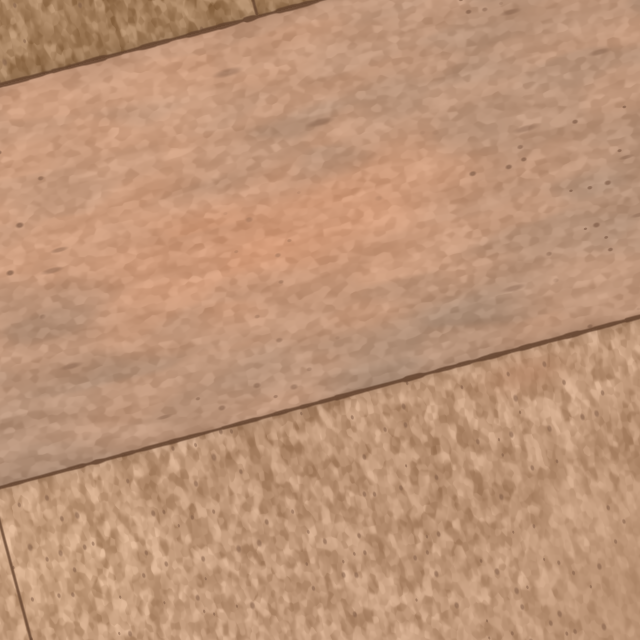
Reproduce this texture procedurally as a WebGL 1 fragment shader.

```glsl
precision highp float;
// Tilted sandstone paving: a smooth streaked pink slab between two rough grainy ones.
uniform vec2 u_resolution;

const float TILT = 0.261;
const float ROW_HEIGHT = 0.607;
const float ROW_START = 0.230;
const float SLAB_LENGTH = 2.0;

const vec3 PINK = vec3(0.800, 0.615, 0.495);
const vec3 ORANGE = vec3(0.850, 0.600, 0.455);
const vec3 GREY = vec3(0.655, 0.540, 0.455);
const vec3 SAND = vec3(0.735, 0.580, 0.460);
const vec3 SHADED_SAND = vec3(0.635, 0.490, 0.355);
const vec3 PIT = vec3(0.480, 0.345, 0.265);
const vec3 JOINT = vec3(0.385, 0.260, 0.180);

vec2 hash2(vec2 cell) {
  vec2 q = vec2(dot(cell, vec2(127.1, 311.7)), dot(cell, vec2(269.5, 183.3)));
  return fract(sin(q) * 43758.55);
}

// Smooth cellular noise: cell values blended by distance, about -0.5 to 0.5.
float mottle(vec2 p) {
  vec2 base = floor(p);
  float total = 0.0;
  float weights = 0.0;
  for (int j = -1; j <= 1; j++) {
    for (int i = -1; i <= 1; i++) {
      vec2 cell = base + vec2(float(i), float(j));
      vec2 offset = cell + hash2(cell) - p;
      float weight = exp(-7.0 * dot(offset, offset));
      total += weight * hash2(cell + 57.3).x;
      weights += weight;
    }
  }
  return total / weights - 0.5;
}

// Sparse soft spots, kept only in a share of the cells.
float spots(vec2 p, float share) {
  vec2 cell = floor(p);
  vec2 rnd = hash2(cell + 19.7);
  vec2 center = 0.3 + 0.4 * hash2(cell);
  float radius = mix(0.12, 0.28, rnd.y);
  float kept = step(rnd.x, share);
  return kept * (1.0 - smoothstep(radius * 0.3, radius, length(fract(p) - center)));
}

float glow(vec2 p, vec2 center, vec2 size) {
  vec2 q = (p - center) / size;
  return exp(-dot(q, q));
}

float seam(float dist, float halfWidth, float soft) {
  return 1.0 - smoothstep(halfWidth - soft, halfWidth + soft, dist);
}

// Smooth slab: long streaks, grey clouds and scattered pits.
vec3 smoothStone(vec2 uv, float height) {
  float clouds = mottle(uv * vec2(3.5, 9.0)) + 0.6 * mottle(uv * vec2(9.0, 26.0) + 4.0);
  float streaks = mottle(uv * vec2(14.0, 60.0) + 9.0);
  float grain = mottle(uv * vec2(75.0, 110.0));
  float lowEdge = 1.0 - smoothstep(0.0, 0.55, height);
  vec3 color = mix(PINK, GREY, clamp(0.22 + 0.75 * clouds + 0.32 * lowEdge, 0.0, 0.9));
  color = mix(color, ORANGE, 0.6 * glow(uv, vec2(0.56, 0.50), vec2(0.30, 0.09)));
  color += 0.055 * streaks + 0.085 * grain;
  float cluster = smoothstep(-0.15, 0.25, mottle(uv * 5.0 + 31.0));
  float pits = spots(uv * vec2(34.0, 48.0), 0.12) * cluster;
  float scratches = spots(uv * vec2(9.0, 34.0) + 0.4, 0.06);
  return mix(color, PIT, max(0.65 * pits, 0.38 * scratches));
}

// Rough slab: upright chipped grain with pale flecks and dark hollows.
vec3 roughStone(vec2 uv, vec3 tone) {
  float clouds = mottle(uv * vec2(5.0, 7.0) + 12.0);
  float chips = mottle(uv * vec2(88.0, 48.0));
  float grain = mottle(uv * vec2(140.0, 95.0) + 5.0);
  float worn = glow(uv, vec2(1.05, -0.18), vec2(0.28, 0.22));
  vec3 color = tone + 0.07 * clouds;
  color += (0.17 * chips + 0.11 * grain) * (1.0 - 0.55 * worn);
  color += vec3(0.04, 0.04, 0.03) * glow(uv, vec2(0.12, 0.08), vec2(0.18, 0.16));
  color = mix(color, vec3(0.69, 0.50, 0.38), 0.6 * glow(uv, vec2(0.90, 0.19), vec2(0.06, 0.025)));
  float hollows = spots(uv * vec2(52.0, 34.0), 0.16);
  return mix(color, PIT, 0.5 * hollows);
}

void main() {
  vec2 p = gl_FragCoord.xy / u_resolution;
  float pixel = 1.0 / min(u_resolution.x, u_resolution.y);
  float c = cos(TILT);
  float s = sin(TILT);
  vec2 uv = vec2(c * p.x + s * p.y, c * p.y - s * p.x);

  // Slab layout: odd rows are rough, even rows are smooth.
  float rowPos = (uv.y - ROW_START) / ROW_HEIGHT;
  float row = floor(rowPos);
  float rough = mod(row, 2.0);
  float shift = 0.3435 + 0.2965 * row + 0.5 * SLAB_LENGTH * (1.0 - rough);
  float slabPos = (uv.x - shift) / SLAB_LENGTH;

  vec3 tone = mix(SAND, SHADED_SAND, step(0.0, row));
  vec3 color = rough > 0.5 ? roughStone(uv, tone) : smoothStone(uv, fract(rowPos) * ROW_HEIGHT);

  // Joints: ragged along the rows, thin and straight between slab ends.
  float rowDist = abs(fract(rowPos + 0.5) - 0.5) * ROW_HEIGHT;
  float endDist = abs(fract(slabPos + 0.5) - 0.5) * SLAB_LENGTH;
  float ragged = mottle(uv * vec2(55.0, 20.0) + 3.0);
  float soft = max(0.0018, pixel);
  float rowSeam = seam(rowDist, 0.0032 + 0.003 * ragged, soft);
  float endSeam = seam(endDist, 0.0022, soft);
  color *= 1.0 - 0.10 * exp(-rowDist * 110.0);
  color = mix(color, JOINT, max(0.85 * rowSeam, 0.8 * endSeam));

  gl_FragColor = vec4(color, 1.0);
}
```
